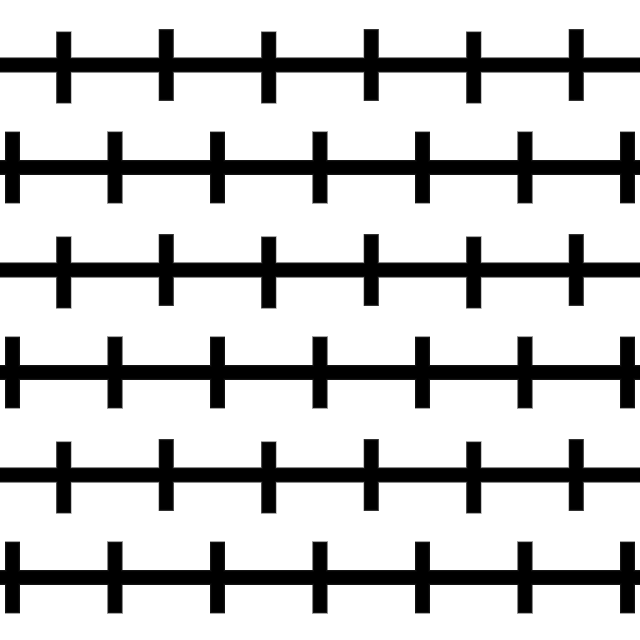
This pattern is drawn by a WebGL 1 fragment shader. Its source:

```glsl
precision highp float;
// Black horizontal bars crossed by short upright ticks, staggered on alternate rows.

uniform vec2 u_resolution;

const float UNIT = 1.0 / 512.0;            // design grid step, as a share of the canvas
const float PITCH = 82.0 * UNIT;           // spacing of rows and of ticks
const float FIRST_ROW = 52.0 * UNIT;       // centre of the top bar, from the top
const float FIRST_TICK = 51.0 * UNIT;      // centre of the first tick in the top row
const float HALF_WIDTH = 6.0 * UNIT;       // half thickness of bars and ticks
const float HALF_TICK = 28.7 * UNIT;       // half length of a tick
const float TICK_DROP = 2.0 * UNIT;        // lowering of every other tick on even rows
const float RIM_WIDTH = 1.0 * UNIT;        // slightly lighter edge of the ink

const vec3 PAPER = vec3(1.0);
const vec3 INK = vec3(0.0);
const vec3 RIM = vec3(0.08);

float boxDistance(vec2 p, vec2 halfSize) {
  vec2 q = abs(p) - halfSize;
  return length(max(q, 0.0)) + min(max(q.x, q.y), 0.0);
}

// Signed distance to the bars and ticks; y runs down from the top.
float trackDistance(vec2 p) {
  float row = floor((p.y - FIRST_ROW) / PITCH + 0.5);
  float y = p.y - FIRST_ROW - row * PITCH;
  float oddRow = mod(row, 2.0);

  // Odd rows are shifted by half a pitch
  float x = p.x - FIRST_TICK - 0.5 * oddRow * PITCH;
  float column = floor(x / PITCH + 0.5);
  x -= column * PITCH;

  // Even columns of even rows hang a little lower
  float drop = TICK_DROP * (1.0 - oddRow) * (1.0 - mod(column, 2.0));

  float bar = abs(y) - HALF_WIDTH;
  float tick = boxDistance(vec2(x, y - drop), vec2(HALF_WIDTH, HALF_TICK));
  return min(bar, tick);
}

// Share of a pixel lying inside the given distance
float coverage(float d) {
  return clamp(0.5 - d * u_resolution.y, 0.0, 1.0);
}

void main() {
  vec2 p = gl_FragCoord.xy / u_resolution.y;
  p.y = 1.0 - p.y;

  float d = trackDistance(p);
  vec3 ink = mix(RIM, INK, coverage(d + RIM_WIDTH));
  gl_FragColor = vec4(mix(PAPER, ink, coverage(d)), 1.0);
}
```
